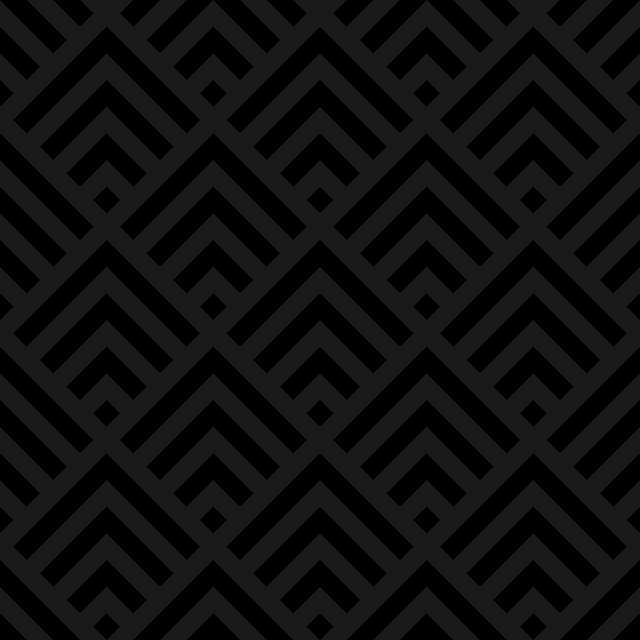
Write a WebGL 1 fragment shader that draws this pattern.

```glsl
precision highp float;
// Interlocking diamonds, each holding three nested chevrons and a small square.
// Diagonal axes turn the staggered diamonds into a plain square grid; stripes
// follow the nearer upper side of each cell and stop short of the lower sides.

uniform vec2 u_resolution;

#define REPEATS 3.0                     // diamonds across and down
#define STRIPES 4.0                     // dark bands per diamond
#define DARK_SHARE 0.5                  // dark part of one stripe period
#define LOWER_MARGIN 0.0625             // gap along the lower sides, in cells
#define APEX vec2(0.5, 0.0625)          // first apex from the top left, in repeats
#define GROUND_COLOR vec3(0.102)
#define BAND_COLOR vec3(0.0)

// Signed distance to the dark bands in cell units, negative inside.
float chevronDistance(vec2 cell) {
  float fromUpper = min(cell.x, cell.y);
  float fromApex = max(cell.x, cell.y);
  float band = (abs(fract(fromUpper * STRIPES) - 0.5) - 0.5 * DARK_SHARE) / STRIPES;
  return max(band, fromApex - (1.0 - LOWER_MARGIN));
}

void main() {
  vec2 uv = gl_FragCoord.xy / u_resolution;

  // Offset from an apex, with y pointing down
  vec2 offset = REPEATS * vec2(uv.x, 1.0 - uv.y) - APEX;

  // Distances from the two upper sides, wrapped into one diamond
  vec2 cell = fract(vec2(offset.y + offset.x, offset.y - offset.x));

  // One pixel measured across a diagonal edge
  float pixel = REPEATS * sqrt(2.0) / min(u_resolution.x, u_resolution.y);
  float coverage = clamp(0.5 - chevronDistance(cell) / pixel, 0.0, 1.0);

  gl_FragColor = vec4(mix(GROUND_COLOR, BAND_COLOR, coverage), 1.0);
}
```
